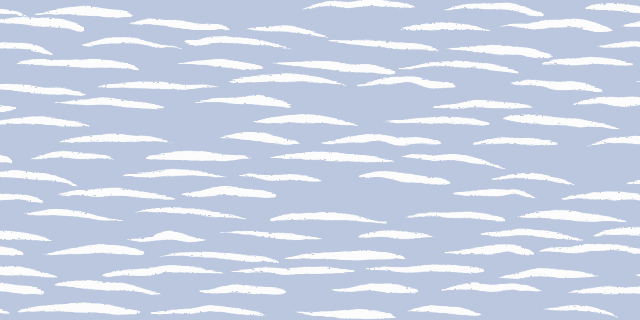
Reproduce this pattern procedurally as a Shadertoy shader.

```glsl
// Scattered white dry-brush wave strokes on a flat pale blue ground.

float hash(vec2 p) {
    vec3 q = fract(vec3(p.xyx) * 0.1031);
    q += dot(q, q.yzx + 33.33);
    return fract((q.x + q.y) * q.z);
}

float noise(vec2 p) {
    vec2 i = floor(p), f = fract(p);
    f = f * f * (3.0 - 2.0 * f);
    return mix(mix(hash(i), hash(i + vec2(1, 0)), f.x),
               mix(hash(i + vec2(0, 1)), hash(i + vec2(1, 1)), f.x), f.y);
}

// Signed distance to one stroke; q is relative to its centre.
float brushStroke(vec2 q, float halfLength, vec2 id) {
    float t = clamp(q.x / halfLength, -1.0, 1.0);
    float s = 0.5 + 0.5 * t;
    float seed = 50.0 * hash(id + 7.3);

    // Arched, slightly falling spine with a slow wobble
    float arch = mix(0.004, 0.018, hash(id + 11.7));
    float fall = mix(-0.003, 0.014, hash(id + 19.1));
    float spine = arch * (0.6 - t * t) - fall * t
                + 0.012 * (noise(vec2(q.x * 14.0 + seed, seed)) - 0.5);

    // Thickness tapers to both ends, usually longer on the left
    float taperL = mix(0.5, 1.1, hash(id + 23.9));
    float taperR = mix(0.35, 0.95, hash(id + 31.3));
    float thickness = mix(0.009, 0.0135, hash(id + 41.7))
                    * pow(2.0 * s, taperL) * pow(2.0 - 2.0 * s, taperR)
                    * (0.8 + 0.4 * noise(vec2(q.x * 18.0, seed + 9.0)));
    float d = abs(q.y - spine) - thickness;

    // Ragged bristle edge, rougher toward the ends, with small dry flecks
    float streaks = noise(vec2(q.x * 45.0 + seed, q.y * 300.0)) - 0.5;
    float grain = noise(q * 170.0 + seed) - 0.5;
    d += streaks * mix(0.0015, 0.005, t * t) + grain * 0.0016;
    d += 0.005 * smoothstep(0.78, 0.95, noise(q * vec2(200.0, 270.0) + seed));
    return max(d, abs(q.x) - halfLength);
}

void mainImage(out vec4 fragColor, in vec2 fragCoord) {
    vec2 p = fragCoord / iResolution.y;
    float pixel = 1.0 / iResolution.y;
    vec2 cell = vec2(0.4, 0.0588);
    float d = 1.0;

    // Staggered rows of jittered strokes
    for (int j = -1; j <= 1; j++) {
        float row = floor(p.y / cell.y) + float(j);
        float shift = row * 0.382 + 0.15 * hash(vec2(row, 3.0));
        for (int i = -1; i <= 1; i++) {
            float column = floor(p.x / cell.x - shift) + float(i);
            vec2 id = vec2(column, row) + 40.0;
            if (hash(id + 61.3) < 0.04) continue;
            float halfLength = mix(0.115, 0.195, hash(id));
            vec2 jitter = vec2(hash(id + 3.1), hash(id + 5.7)) - 0.5;
            vec2 centre = (vec2(column + shift, row) + 0.5) * cell
                        + jitter * vec2(cell.x - 2.0 * halfLength, 0.024);
            d = min(d, brushStroke(p - centre, halfLength, id));
        }
    }

    vec3 paleBlue = vec3(0.73, 0.78, 0.87);
    vec3 paintWhite = vec3(0.99);
    float coverage = smoothstep(0.7 * pixel, -0.7 * pixel, d);
    fragColor = vec4(mix(paleBlue, paintWhite, coverage), 1.0);
}
```
